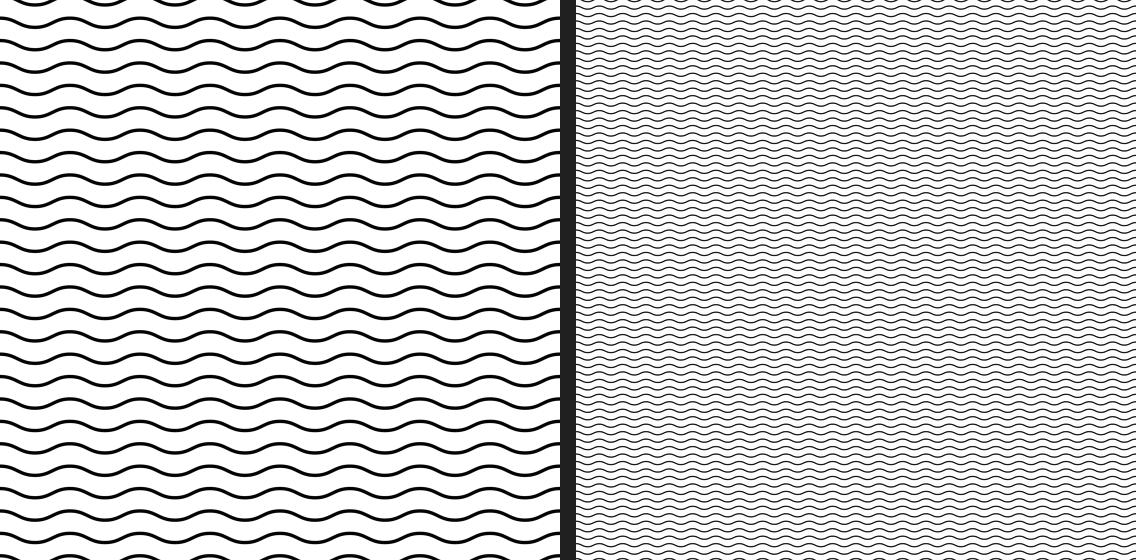
Left: one tile. Right: repeated 3 by 3.
Reproduce this pattern procedurally as a WebGL 1 fragment shader.

```glsl
precision highp float;
// Evenly stacked horizontal wavy black lines on white, tiling on both axes.

uniform vec2 u_resolution;

const float TAU = 6.2831853;
const float WAVES_ACROSS = 8.0;
const float LINES_DOWN = 25.0;
const float AMPLITUDE = 0.0082;    // mean line to crest, in canvas heights
const float CREST_FLATTEN = 0.04;  // third harmonic: rounder crests, straighter flanks
const float LINE_WIDTH = 0.0060;
const float ROW_OFFSET = -0.016;   // vertical shift, in row spacings
const float EDGE_SOFTNESS = 0.7;   // half width of the edge ramp, in pixels
const vec3 PAPER = vec3(1.0);
const vec3 INK = vec3(0.01);

// Height of the wave and its slope at x; a crest lies on x = 0.
vec2 waveHeightAndSlope(float x) {
  float frequency = TAU * WAVES_ACROSS;
  float phase = frequency * x;
  float scale = AMPLITUDE / (1.0 - CREST_FLATTEN);
  float height = cos(phase) - CREST_FLATTEN * cos(3.0 * phase);
  float slope = -sin(phase) + 3.0 * CREST_FLATTEN * sin(3.0 * phase);
  return scale * vec2(height, slope * frequency);
}

// Approximate distance to the centre of the nearest wavy line.
float distanceToLine(vec2 uv) {
  vec2 wave = waveHeightAndSlope(uv.x);
  float row = (uv.y - wave.x) * LINES_DOWN - ROW_OFFSET;
  float verticalGap = abs(fract(row + 0.5) - 0.5) / LINES_DOWN;
  return verticalGap / sqrt(1.0 + wave.y * wave.y);
}

void main() {
  vec2 uv = gl_FragCoord.xy / u_resolution;
  float edge = distanceToLine(uv) - 0.5 * LINE_WIDTH;
  float softness = EDGE_SOFTNESS / u_resolution.y;
  float coverage = 1.0 - smoothstep(-softness, softness, edge);
  gl_FragColor = vec4(mix(PAPER, INK, coverage), 1.0);
}
```
